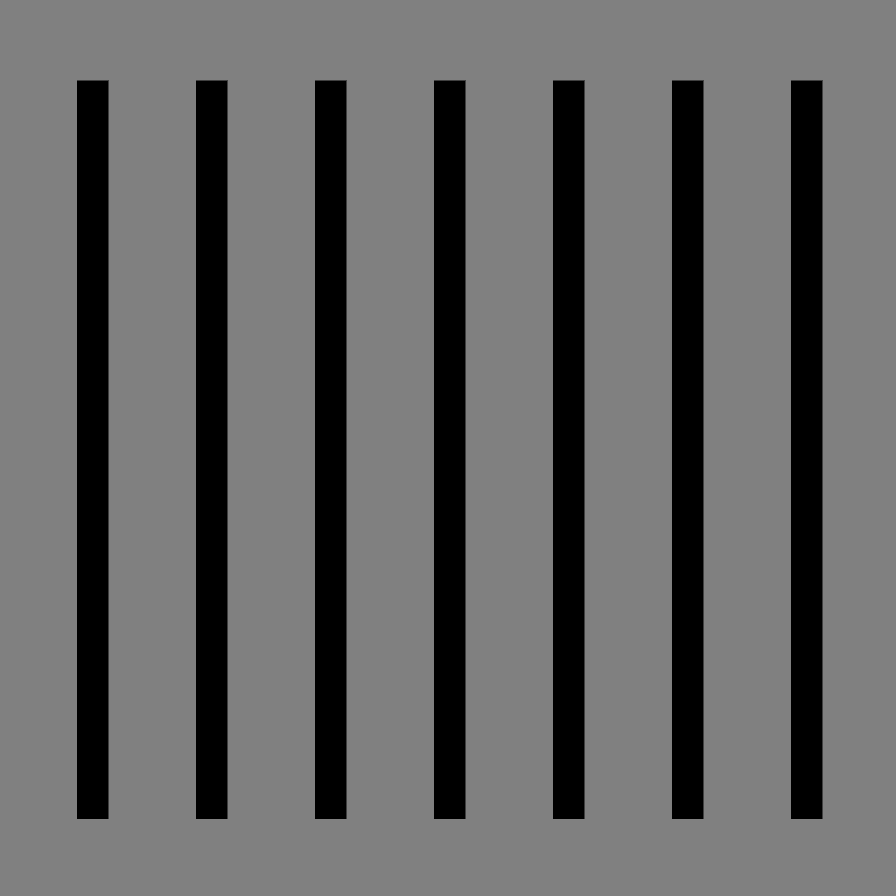
Write a Shadertoy shader that draws this pattern.

```glsl
// Seven upright black bars, evenly spaced on a plain grey ground.

const float BAR_COUNT = 7.0;
const float BAR_PITCH = 0.13281;                    // spacing between bar centres
const vec2 BAR_HALF_SIZE = vec2(0.01758, 0.41211);
const vec2 GROUP_CENTRE = vec2(0.50195, 0.49805);
const vec3 GROUND_COLOUR = vec3(0.502);
const vec3 BAR_COLOUR = vec3(0.0);

// Signed distance to an axis-aligned box
float boxDistance(vec2 p, vec2 halfSize) {
    vec2 q = abs(p) - halfSize;
    return length(max(q, 0.0)) + min(max(q.x, q.y), 0.0);
}

// Signed distance to the nearest bar of a limited row
float barRowDistance(vec2 p) {
    float lastIndex = 0.5 * (BAR_COUNT - 1.0);
    float index = clamp(floor(p.x / BAR_PITCH + lastIndex + 0.5), 0.0, BAR_COUNT - 1.0);
    p.x -= (index - lastIndex) * BAR_PITCH;
    return boxDistance(p, BAR_HALF_SIZE);
}

void mainImage(out vec4 fragColor, in vec2 fragCoord) {
    // Square canvas units, centred in the frame
    float canvasSize = min(iResolution.x, iResolution.y);
    vec2 p = (fragCoord - 0.5 * iResolution.xy) / canvasSize + 0.5;

    // Bars with an edge one pixel soft
    float d = barRowDistance(p - GROUP_CENTRE);
    float coverage = clamp(0.5 - d * canvasSize, 0.0, 1.0);

    fragColor = vec4(mix(GROUND_COLOUR, BAR_COLOUR, coverage), 1.0);
}
```
